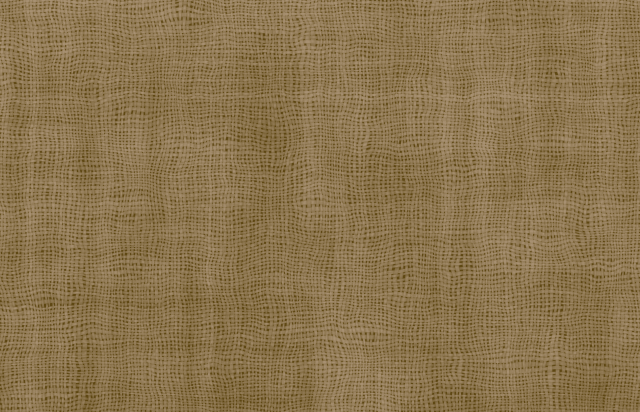
This texture is drawn by a Shadertoy shader. Its source:

```glsl
// Loose plain-weave burlap cloth with wavering threads, streaks and soft stains.
#define THREADS 110.0     // threads per canvas height
#define THREAD_WIDTH 0.34 // half width, in thread spacings
#define EDGE_SOFT 0.13    // softness of thread edges
#define WAVER 1.3         // slow bending of the weave, in spacings
#define WOBBLE 0.34       // wandering of each single thread
#define STREAKS 0.22      // tone change between bands of threads
#define STAINS 0.34       // strength of the broad blotches
#define FADE 0.16         // lighter top, darker bottom
#define FIBRE 0.24        // fine fibre grain
#define SAMPLES 3         // antialiasing grid per axis

const float PI = 3.14159265;
const vec3 GAP_OLIVE = vec3(0.39, 0.30, 0.10);
const vec3 JUTE_LIGHT = vec3(0.62, 0.53, 0.40);

float hash(vec2 p) {
    vec3 v = fract(vec3(p.xyx) * 0.1031);
    v += dot(v, v.yzx + 33.33);
    return fract((v.x + v.y) * v.z);
}

// Value noise, 0 to 1
float noise(vec2 p) {
    vec2 i = floor(p), f = fract(p);
    f = f * f * (3.0 - 2.0 * f);
    float low = mix(hash(i), hash(i + vec2(1, 0)), f.x);
    float high = mix(hash(i + vec2(0, 1)), hash(i + vec2(1, 1)), f.x);
    return mix(low, high, f.y);
}

float fbm(vec2 p) {
    float sum = 0.0, amp = 0.5;
    for (int i = 0; i < 4; i++) {
        sum += amp * noise(p);
        p = p * 2.03 + 17.7;
        amp *= 0.5;
    }
    return sum / 0.9375;
}

// Height of one thread set: across = position over the threads, along = down them
float threadHeight(float across, float along, float phase, float seed) {
    float id = floor(across);
    vec2 track = vec2(id * 7.3 + seed, along * 0.22);
    float centre = (noise(track) - 0.5) * WOBBLE;
    float width = THREAD_WIDTH + 0.16 * (noise(track.yx * 1.4 + 51.0) - 0.5)
                + 0.10 * (hash(vec2(id, seed)) - 0.5);
    float dist = abs(fract(across) - 0.5 - centre);
    float cover = 1.0 - smoothstep(width - EDGE_SOFT, width + EDGE_SOFT, dist);
    float over = cos(PI * (along - 0.5 + id + phase));
    float tone = 0.77 + 0.17 * over + 0.14 * (hash(vec2(id, seed + 9.0)) - 0.5);
    return cover * tone;
}

// Tone of the cloth, 0 in the gaps to 1 on the lightest threads
float weave(vec2 p) {
    vec2 bend = vec2(noise(p * vec2(13.0, 9.0) + 3.0), noise(p * vec2(9.0, 13.0) + 40.0)) - 0.5;
    vec2 ripple = vec2(noise(p * 31.0 + 80.0), noise(p * 31.0 + 120.0)) - 0.5;
    vec2 q = p * THREADS + 2.0 * WAVER * bend + 0.6 * WAVER * ripple + 20.0;
    float warp = threadHeight(q.x, q.y, 0.0, 11.0);
    float weft = threadHeight(q.y, q.x, 1.0, 67.0);
    float fibre = noise(q * 2.6) - 0.5;
    float top = max(warp, weft);
    return top + FIBRE * fibre * (0.4 + 0.6 * top);
}

// Broad light and dark areas laid over the weave
float clothTone(vec2 p) {
    float columns = noise(vec2(p.x * 24.0, p.y * 1.6)) - 0.5;
    float rows = noise(vec2(p.x * 3.0, p.y * 34.0) + 9.0) - 0.5;
    float stain = fbm(p * vec2(3.2, 4.0) + 5.0) - 0.5;
    float mottle = fbm(p * 15.0 + 31.0) - 0.5;
    float crease = smoothstep(0.72, 0.95, noise(p * vec2(9.0, 5.0) + 63.0));
    float speck = smoothstep(0.93, 0.99, noise(p * 42.0 + 7.0));
    return STREAKS * (columns + 0.5 * rows) + STAINS * (stain + 0.5 * mottle)
         + FADE * (p.y - 0.5) - 0.10 * crease - 0.12 * speck;
}

void mainImage(out vec4 fragColor, in vec2 fragCoord) {
    // Average the fine weave over the pixel
    float tone = 0.0;
    for (int j = 0; j < SAMPLES; j++) {
        for (int i = 0; i < SAMPLES; i++) {
            vec2 shift = (vec2(i, j) + 0.5) / float(SAMPLES) - 0.5;
            tone += weave((fragCoord + shift) / iResolution.y);
        }
    }
    tone /= float(SAMPLES * SAMPLES);

    // Lift the contrast, then add the broad tone
    tone = 0.65 + 1.2 * (tone - 0.70) + clothTone(fragCoord / iResolution.y);
    vec3 color = mix(GAP_OLIVE, JUTE_LIGHT, clamp(tone, -0.08, 1.15));
    fragColor = vec4(color, 1.0);
}
```
